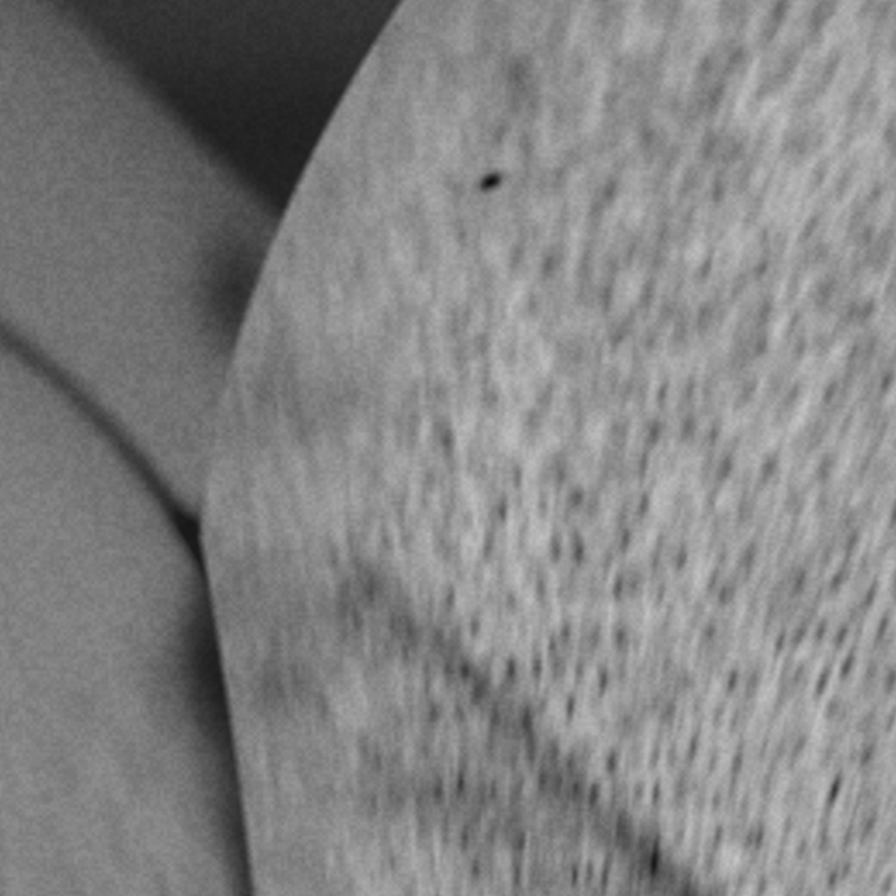
A WebGL 2 fragment shader for this texture:

```glsl
#version 300 es
precision highp float;
// Grey macro view of rounded overlapping bodies: a pitted, streaked one beside two smooth ones.
uniform vec2 u_resolution;
out vec4 fragColor;

const float PITTED_TONE = 0.575;
const float SMOOTH_TONE = 0.455;
const float LOWER_TONE = 0.50;
const float GAP_TONE = 0.135;
const float STREAK_CONTRAST = 0.26;
const float PIT_DEPTH = 0.25;
const float GRAIN = 0.07;
const vec2 STREAK_FREQ = vec2(78.0, 25.0);
const vec2 PIT_FREQ = vec2(34.0, 22.0);
const vec2 JUNCTION = vec2(0.223, 0.40);

float hash(vec2 p) {
    vec3 q = fract(vec3(p.xyx) * 0.1031);
    q += dot(q, q.yzx + 33.33);
    return fract((q.x + q.y) * q.z);
}

float noise(vec2 p) {
    vec2 i = floor(p), f = fract(p);
    f = f * f * (3.0 - 2.0 * f);
    return mix(mix(hash(i), hash(i + vec2(1, 0)), f.x),
               mix(hash(i + vec2(0, 1)), hash(i + vec2(1, 1)), f.x), f.y);
}

// Soft elliptical spot, 1 at its centre
float spot(vec2 p, vec2 centre, vec2 radius) {
    vec2 d = (p - centre) / radius;
    return exp(-dot(d, d));
}

float ridge(float d, float width) {
    return exp(-d * d / (width * width));
}

// Elongated pits on a jittered grid
float pits(vec2 p) {
    vec2 g = p * PIT_FREQ, cell = floor(g);
    float sum = 0.0;
    for (int j = -1; j <= 1; j++)
    for (int i = -1; i <= 1; i++) {
        vec2 c = cell + vec2(i, j);
        vec2 jitter = vec2(hash(c + 17.0), hash(c + 61.0));
        vec2 centre = c + 0.2 + 0.6 * jitter + vec2(0.5 * mod(c.y, 2.0), 0.0);
        float strength = hash(c + 113.0);
        sum += (0.2 + 0.8 * strength * strength) * spot(g, centre, vec2(0.23, 0.32));
    }
    return sum;
}

// Left outline of the pitted body at height y
float outlineX(float y) {
    float t = y - JUNCTION.y;
    return JUNCTION.x + (t > 0.0 ? t * (0.085 + 0.485 * t) : -t * (0.19 + 0.1 * t));
}

float pittedBody(vec2 p, float inside) {
    // Streaks lean further over toward the right
    float lean = mix(-0.12, 0.36, smoothstep(0.2, 1.1, p.x));
    vec2 q = vec2(p.x - lean * (p.y - 0.5), p.y);
    float streak = 0.65 * noise(q * STREAK_FREQ) + 0.35 * noise(q * STREAK_FREQ * 1.9 + 40.0) - 0.5;
    float rough = smoothstep(0.0, 0.35, inside);
    float tone = PITTED_TONE + 0.05 * (noise(p * 9.0) - 0.5);
    tone += STREAK_CONTRAST * mix(0.45, 1.0, rough) * streak;
    float pitGain = rough * mix(0.65, 1.15, smoothstep(0.8, 0.2, p.y));
    tone -= PIT_DEPTH * pitGain * (pits(q) - 0.2);

    // Diagonal furrow and the shaded slope under it
    float d = ((p.x - 0.417) * 1.03 + p.y - 0.375) / 1.43;
    float along = smoothstep(0.43, 0.28, p.y);
    tone -= along * (0.13 + 0.08 * smoothstep(0.5, 0.75, p.x)) * ridge(d + 0.012, 0.027);
    tone -= 0.09 * along * smoothstep(0.01, -0.03, d) * smoothstep(-0.23, -0.08, d);
    tone -= 0.10 * spot(p, vec2(0.46, 0.11), vec2(0.10, 0.035));
    tone -= 0.09 * spot(p, vec2(0.31, 0.23), vec2(0.05, 0.035));
    tone -= 0.10 * spot(p, vec2(0.40, 0.35), vec2(0.025, 0.06));
    tone += 0.07 * spot(p, vec2(0.39, 0.225), vec2(0.035, 0.03));

    // Broad shading, smudges and the small black nick
    tone -= 0.07 * ridge(inside, 0.10);
    tone -= 0.05 * spot(p, vec2(0.33, 0.53), vec2(0.06, 0.07));
    tone -= 0.10 * spot(p, vec2(0.575, 0.91), vec2(0.035, 0.07));
    vec2 n = p - vec2(0.548, 0.797);
    n = mat2(0.9, -0.44, 0.44, 0.9) * n;
    return tone - 0.5 * spot(n, vec2(0.0), vec2(0.014, 0.008));
}

float smoothBodies(vec2 p, float inside) {
    // Dark gap and upper body, shaded toward its rim
    float rim = (1.052 - p.x - p.y + 0.015 * noise(p * 8.0)) * 0.707;
    float upper = SMOOTH_TONE - 0.15 * exp(-max(rim, 0.0) / 0.075);
    upper -= 0.22 * spot(p, vec2(0.262, 0.67), vec2(0.045, 0.07));
    float gap = GAP_TONE + 0.07 * smoothstep(0.85, 1.0, p.y);
    float tone = mix(gap, upper, smoothstep(-0.022, 0.018, rim));

    // Lower body with its crease
    float crease = (0.629 - p.x * (0.65 + 1.9 * p.x) - p.y) / (1.2 + p.x);
    float fibre = noise(vec2(p.x + 0.3 * p.y, p.y) * vec2(60.0, 14.0)) - 0.5;
    float lower = LOWER_TONE - 0.07 * ridge(crease, 0.09);
    lower += fibre * 0.07 * smoothstep(0.45, 0.1, p.y);
    tone = mix(tone, lower, smoothstep(-0.008, 0.012, crease));
    tone -= (0.17 + 0.08 * smoothstep(0.1, 0.2, p.x)) * ridge(crease, 0.016);

    // Shadow wedge against the pitted body
    float depth = smoothstep(0.42, 0.25, p.y);
    float width = mix(0.012, 0.043, depth) - 0.018 * smoothstep(0.15, 0.0, p.y);
    tone -= mix(0.16, 0.30, depth) * ridge(inside, width) * smoothstep(0.46, 0.38, p.y);
    tone -= 0.11 * spot(p, vec2(0.20, 0.24), vec2(0.045, 0.08));
    tone -= 0.15 * spot(p, JUNCTION + vec2(-0.01, 0.012), vec2(0.025));
    return max(tone, 0.10);
}

void main() {
    vec2 p = gl_FragCoord.xy / u_resolution;
    float inside = p.x - outlineX(p.y);
    float tone = mix(smoothBodies(p, inside), pittedBody(p, inside), smoothstep(-0.006, 0.007, inside));
    float grain = 0.6 * noise(p * 260.0) + 0.4 * noise(p * 130.0 + 9.0) - 0.5;
    tone += GRAIN * grain * smoothstep(0.0, 0.4, tone) + 0.02 * grain;
    fragColor = vec4(vec3(clamp(tone, 0.0, 1.0)), 1.0);
}
```
